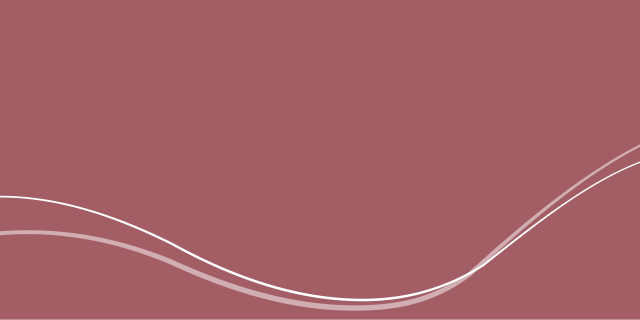
Give the GLSL for this background, as a WebGL 2 fragment shader.

```glsl
#version 300 es
precision highp float;
// Two flowing ribbons, one white and one translucent, sweeping over a dusty rose field.

#define ROSE vec3(0.640, 0.365, 0.396)
#define RIBBON_COLOR vec3(1.0)
#define BAND_OPACITY 0.5
#define EDGE_HEIGHT 0.002
#define EDGE_OPACITY 0.5

uniform vec2 u_resolution;
out vec4 fragColor;

// Knots hold x, height, incoming slope and outgoing slope.
const vec4 LINE[5] = vec4[5](
    vec4(0.000, 0.3855, 0.00, 0.00),
    vec4(0.539, 0.2370, -0.50, -0.55),
    vec4(1.133, 0.0625, 0.00, 0.00),
    vec4(1.510, 0.1710, 0.63, 0.79),
    vec4(2.000, 0.4930, 0.38, 0.38));

const vec4 BAND[5] = vec4[5](
    vec4(0.000, 0.2710, 0.08, 0.08),
    vec4(0.539, 0.1795, -0.42, -0.46),
    vec4(1.107, 0.0375, 0.00, 0.00),
    vec4(1.471, 0.1458, 0.75, 0.92),
    vec4(2.000, 0.5450, 0.51, 0.51));

// Cubic Hermite segment: returns height and slope at x.
vec2 hermite(vec4 a, vec4 b, float x) {
    float span = b.x - a.x;
    float t = (x - a.x) / span;
    float m0 = a.w * span;
    float m1 = b.z * span;
    float c2 = 3.0 * (b.y - a.y) - 2.0 * m0 - m1;
    float c3 = 2.0 * (a.y - b.y) + m0 + m1;
    float height = a.y + t * (m0 + t * (c2 + t * c3));
    float slope = (m0 + t * (2.0 * c2 + 3.0 * t * c3)) / span;
    return vec2(height, slope);
}

// Height and slope of the whole curve at x.
vec2 curve(vec4 knots[5], float x) {
    vec2 result = hermite(knots[0], knots[1], x);
    for (int i = 1; i < 4; i++) {
        if (x >= knots[i].x) result = hermite(knots[i], knots[i + 1], x);
    }
    return result;
}

// Antialiased coverage of a stroke around the curve.
float stroke(vec2 p, vec2 c, float width, float pixel) {
    float d = abs(p.y - c.x) / sqrt(1.0 + c.y * c.y);
    float outer = clamp((d + 0.5 * width) / pixel + 0.5, 0.0, 1.0);
    float inner = clamp((d - 0.5 * width) / pixel + 0.5, 0.0, 1.0);
    return outer - inner;
}

// Stroke width that swells in the middle of the canvas.
float swell(float x, float left, float middle, float right) {
    return x < 1.0 ? mix(left, middle, smoothstep(0.0, 0.8, x))
                   : mix(middle, right, smoothstep(1.15, 2.0, x));
}

void main() {
    vec2 p = gl_FragCoord.xy / u_resolution * vec2(2.0, 1.0);
    float pixel = 1.0 / u_resolution.y;

    // Translucent band below the white line
    float bandWidth = swell(p.x, 0.0120, 0.0170, 0.0070);
    float band = stroke(p, curve(BAND, p.x), bandWidth, pixel);
    vec3 color = mix(ROSE, RIBBON_COLOR, BAND_OPACITY * band);

    // White line on top
    float lineWidth = swell(p.x, 0.0054, 0.0080, 0.0042);
    float line = stroke(p, curve(LINE, p.x), lineWidth, pixel);
    color = mix(color, RIBBON_COLOR, line);

    // Thin pale strip along the bottom
    float strip = clamp((EDGE_HEIGHT - p.y) / pixel + 0.5, 0.0, 1.0);
    color = mix(color, RIBBON_COLOR, EDGE_OPACITY * strip);

    fragColor = vec4(color, 1.0);
}
```
